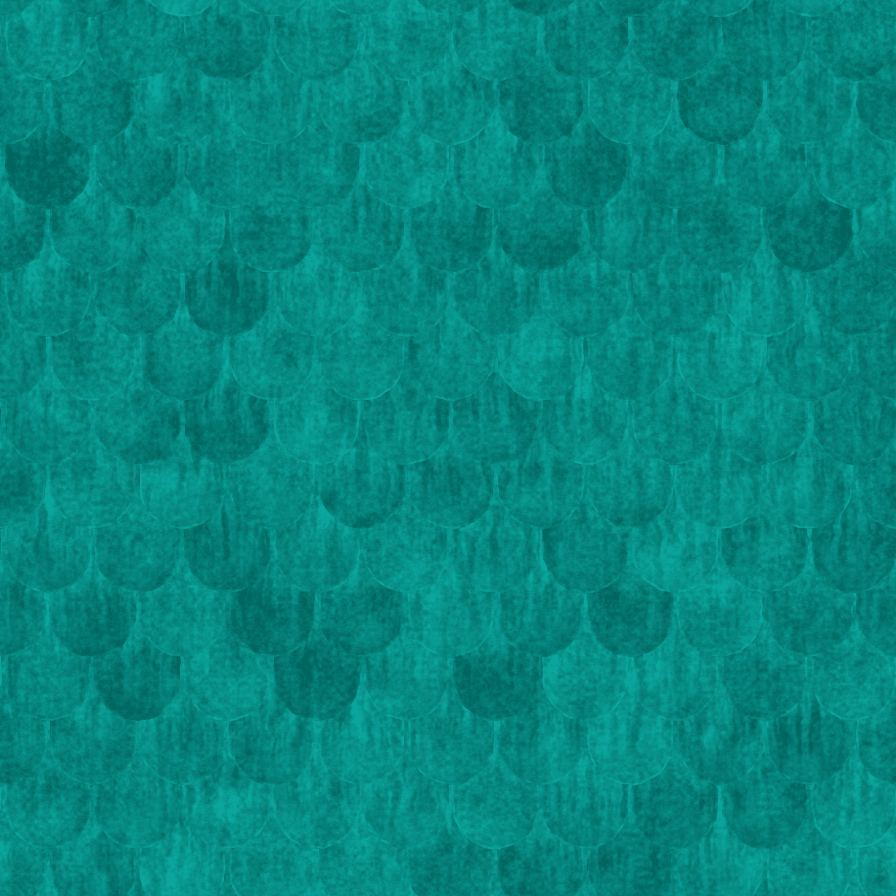
Give the GLSL for this pattern, as a Shadertoy shader.

```glsl
// Weathered teal fish-scale tiles: ten columns by fourteen half-offset rows of
// U-shaped scales, each row overlapping the one below. Every scale has its own
// tone, blotches, drip streaks and a thin pale rim, all from hashed value noise.

const float COLUMNS = 10.0;
const float ROWS = 14.0;
const float ROW_STEP = COLUMNS / ROWS;      // in column widths
const float RADIUS = 0.478;
const vec2 GRID_SHIFT = vec2(0.035, 0.26);  // in columns, rows

const vec3 DEEP_TEAL = vec3(0.0, 0.395, 0.37);
const vec3 PALE_TEAL = vec3(0.04, 0.65, 0.615);

float hash(vec2 p) {
    return fract(sin(dot(p, vec2(127.1, 311.7))) * 43758.5453);
}

float noise(vec2 p) {
    vec2 i = floor(p), f = fract(p);
    f = f * f * (3.0 - 2.0 * f);
    return mix(mix(hash(i), hash(i + vec2(1, 0)), f.x),
               mix(hash(i + vec2(0, 1)), hash(i + vec2(1, 1)), f.x), f.y);
}

float fbm(vec2 p) {
    float sum = 0.0, weight = 0.5;
    for (int i = 0; i < 5; i++) {
        sum += weight * noise(p);
        p = mat2(1.6, 1.2, -1.2, 1.6) * p + 7.3;
        weight *= 0.5;
    }
    return sum / 0.97;
}

// Half disc below the origin with straight sides above it (y points down)
float scaleDistance(vec2 q, float radius) {
    return length(vec2(q.x, max(q.y, 0.0))) - radius;
}

// Sharp-edged vertical runs of varying length, centred on zero
float drips(vec2 p) {
    p.x += 0.06 * noise(p * 5.0) + 0.02 * noise(p * 21.0);
    float wide = noise(vec2(p.x * 13.0, p.y * 1.9));
    float thin = noise(vec2(p.x * 29.0, p.y * 3.6) + 17.0);
    float frayed = 0.3 * (noise(p * vec2(30.0, 17.0)) - 0.5);
    return 0.55 * smoothstep(0.25, 0.75, wide + frayed)
         + 0.45 * smoothstep(0.2, 0.8, thin + frayed) - 0.5;
}

// Blotches, drips and gritty patches, centred on zero
float wear(vec2 p, float drip) {
    float blotch = fbm(p * 2.4) - 0.5;
    float patchy = smoothstep(0.3, 0.65, fbm(p * 1.7 + 5.0));
    float grit = fbm(p * 21.0) - 0.5;
    float crust = smoothstep(0.52, 0.72, fbm(p * 6.0 + 9.0)) - 0.25;
    return 0.62 * blotch + drip * mix(0.5, 1.2, patchy) * drips(p)
         + mix(0.75, 0.45, patchy) * grit - 0.11 * crust;
}

// Tone of one scale at local point q: 0 is deep, 1 is pale
float scaleTone(vec2 q, vec2 id, float d) {
    float body = mix(0.17, 0.66, sqrt(hash(id + 3.7)));
    float tip = 1.0 - smoothstep(-0.62, -0.1, q.y);
    float drip = mix(0.46, 0.17, smoothstep(-0.2, 0.38, q.y));
    vec2 offset = 31.0 * vec2(hash(id + 11.3), hash(id + 23.9));
    float tone = mix(body, 0.72, 0.8 * tip) + wear(q + offset, drip);

    // Worn rim with a soft dark band just inside it
    float rim = smoothstep(-0.032, -0.014, d);
    float band = smoothstep(-0.14, -0.03, d) * (1.0 - rim);
    float chipped = smoothstep(0.3, 0.7, noise((q + offset) * 11.0));
    return tone - 0.06 * band + rim * mix(0.0, 0.22, chipped);
}

void mainImage(out vec4 fragColor, in vec2 fragCoord) {
    vec2 uv = fragCoord / iResolution.xy;
    vec2 p = vec2(uv.x, 1.0 - uv.y) * COLUMNS;
    float soft = max(COLUMNS / iResolution.y, 0.008);

    // Paint the overlapping rows from back to front
    float frontRow = ceil(p.y / ROW_STEP - GRID_SHIFT.y);
    float ragged = 0.018 * (noise(p * 13.0) - 0.5);
    float tone = 0.6;
    for (int i = 1; i >= -1; i--) {
        float row = frontRow + float(i);
        float shift = GRID_SHIFT.x + 0.5 * mod(row, 2.0);
        float column = floor(p.x - shift + 0.5);
        float bottom = (row + GRID_SHIFT.y) * ROW_STEP;
        vec2 q = p - vec2(column + shift, bottom - RADIUS);

        float d = scaleDistance(q, RADIUS) + ragged;
        vec2 id = vec2(mod(column, COLUMNS), mod(row, ROWS));
        float cover = 1.0 - smoothstep(-0.5 * soft, 0.5 * soft, d);
        tone = mix(tone, scaleTone(q, id, d), cover);
    }

    // Broad fading and fine grain shared by the whole surface
    tone += 0.14 * (fbm(p * 0.9 + 40.0) - 0.5);
    tone += 0.17 * (noise(p * 33.0) - 0.5) + 0.14 * (noise(p * 57.0) - 0.5);
    fragColor = vec4(mix(DEEP_TEAL, PALE_TEAL, clamp(tone, 0.0, 1.0)), 1.0);
}
```
